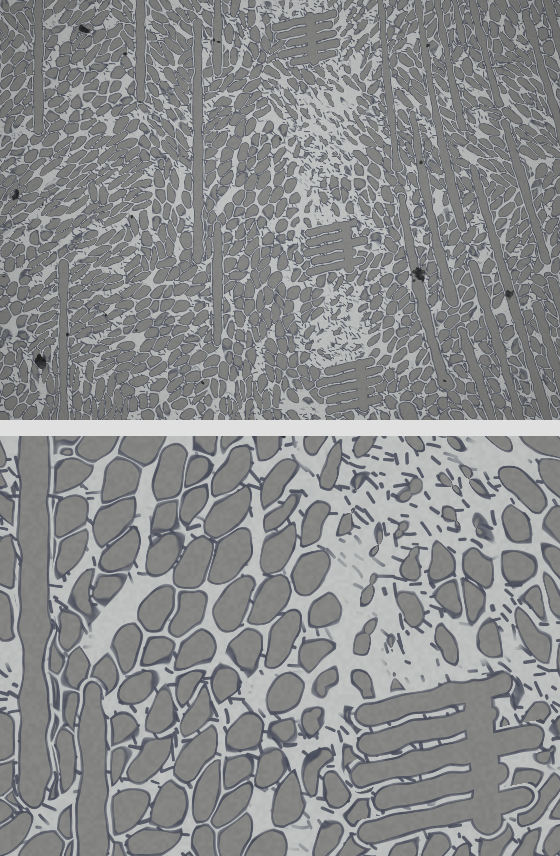
Top: the whole. Bottom: its middle third, enlarged.
This texture is drawn by a Shadertoy shader. Its source:

```glsl
#define PITCH 0.0325
#define GAP 0.0023
#define EDGE 0.0010
#define NEEDLE_PITCH 0.0105
#define TRUNK_PITCH 0.062
#define COMB_PITCH 0.165
#define GRAIN_COLOR vec3(0.505, 0.505, 0.500)
#define MATRIX_COLOR vec3(0.725, 0.735, 0.730)
#define EDGE_COLOR vec3(0.265, 0.280, 0.335)
#define PIT_COLOR vec3(0.13, 0.135, 0.14)

vec2 hash2(vec2 p) {
    vec3 q = fract(p.xyx * vec3(0.1031, 0.1030, 0.0973));
    q += dot(q, q.yzx + 33.33);
    return fract((q.xx + q.yz) * q.zy);
}

float noise(vec2 p) {
    vec2 i = floor(p), f = fract(p);
    f = f * f * (3.0 - 2.0 * f);
    vec2 e = vec2(0, 1);
    return mix(mix(hash2(i).x, hash2(i + e.yx).x, f.x),
               mix(hash2(i + e).x, hash2(i + e.yy).x, f.x), f.y);
}

vec2 turn(vec2 p, float a) {
    float c = cos(a), s = sin(a);
    return vec2(c * p.x + s * p.y, c * p.y - s * p.x);
}

// Fan of growth lines: upright on the left, leaning on the right
float acrossFan(vec2 p) {
    return p.x + 0.30 * (p.y - 0.5) * smoothstep(0.7, 1.2, p.x);
}

// Growth domain of a point: x = axis angle, y = elongation
vec2 domain(vec2 p) {
    vec2 warp = vec2(noise(p * 9.0), noise(p * 9.0 + 40.0));
    vec2 h = hash2(floor(p * vec2(5.0, 4.0) + warp) + 7.0);
    float lean = 0.3 * smoothstep(0.7, 1.2, p.x);
    return vec2(1.45 + lean + (h.x - 0.5) * 1.9, mix(1.3, 3.2, h.y));
}

// Rounded anisotropic cells; positive inside a grain
float grains(vec2 p, float gap) {
    vec2 base = floor(p / PITCH);
    float nearest = 1e3, total = 0.0, span = PITCH;
    for (int j = -2; j <= 2; j++)
    for (int i = -2; i <= 2; i++) {
        vec2 id = base + vec2(i, j);
        vec2 h = hash2(id);
        vec2 seed = (id + 0.5 + 0.8 * (h - 0.5)) * PITCH;
        vec2 dom = domain(seed);
        float stretch = sqrt(dom.y * mix(0.7, 1.2, h.y));
        vec2 q = turn(p - seed, dom.x + (h.x - 0.5) * 0.5);
        float d = length(q * vec2(1.0 / stretch, stretch)) / (0.5 * PITCH);
        total += exp(-9.0 * d);
        if (d < nearest) {
            nearest = d;
            span = length(q) / max(d, 1e-3);
        }
    }
    float rest = -log(max(total - exp(-9.0 * nearest), 1e-12)) / 9.0;
    return min(0.5 * (rest - nearest), 1.2 - nearest) * span - gap;
}

// Long primary stems along the fan
float trunks(vec2 p) {
    float u = acrossFan(p) / TRUNK_PITCH;
    vec2 h = hash2(vec2(floor(u), 3.0));
    float len = mix(0.28, 0.75, h.y);
    float v = p.y / len + h.x * 7.0;
    float present = step(hash2(floor(vec2(u, v)) + 11.0).x, mix(0.22, 0.75, smoothstep(0.8, 1.0, p.x)));
    float x = (fract(u) - 0.5 - 0.35 * (h.y - 0.5)) * TRUNK_PITCH;
    float y = max(abs(fract(v) - 0.5) * len - 0.43 * len, 0.0);
    float width = 0.0075 + 0.005 * noise(vec2(floor(u) * 5.0, p.y * 35.0));
    return mix(-1.0, width - length(vec2(x, y)), present);
}

// Stems with parallel side arms, stacked in one column
float combs(vec2 q) {
    float row = floor(q.y / COMB_PITCH);
    vec2 h = hash2(vec2(row, 21.0));
    float y = (fract(q.y / COMB_PITCH) - 0.5) * COMB_PITCH;
    float x = q.x - 0.04 * (h.x - 0.5);
    float tilted = y - 0.22 * x;
    float arm = clamp(round(tilted / 0.023), -2.0, 2.0);
    vec2 a = hash2(vec2(arm, row + 50.0));
    float reach = max(abs(x + 0.015 * (a.y - 0.2)) - mix(0.045, 0.075, a.x), 0.0);
    float arms = 0.0088 - length(vec2(reach, tilted - arm * 0.023));
    float stem = 0.012 - length(vec2(x - 0.045 * (h.y - 0.3), max(abs(y) - 0.05, 0.0)));
    return h.x > 0.15 ? max(arms, stem) : -1.0;
}

// Fine eutectic needles; positive inside
float needles(vec2 p) {
    vec2 base = floor(p / NEEDLE_PITCH);
    float best = -1.0;
    for (int j = -1; j <= 1; j++)
    for (int i = -1; i <= 1; i++) {
        vec2 id = base + vec2(i, j);
        vec2 h = hash2(id + 90.0), k = hash2(id + 170.0);
        vec2 q = turn(p - (id + h) * NEEDLE_PITCH, -0.6 + 1.7 * (k.x - 0.5));
        q.x = max(abs(q.x) - mix(0.001, 0.006, k.y), 0.0);
        if (h.x < 0.75) best = max(best, 0.0013 - length(q));
    }
    return best;
}

// Scattered ragged pits; positive inside
float pits(vec2 p, float aspect) {
    float best = -1.0;
    for (int i = 0; i < 20; i++) {
        vec2 h = hash2(vec2(i, 63)), k = hash2(vec2(i, 88));
        float radius = 0.004 + 0.017 * pow(k.x, 6.0);
        vec2 q = turn(p - h * vec2(aspect, 1.0), k.y * 3.1);
        q.y *= 1.0 + k.y;
        best = max(best, radius * (0.45 + 0.95 * noise(p * 130.0)) - length(q));
    }
    return best;
}

void mainImage(out vec4 fragColor, in vec2 fragCoord) {
    vec2 p = fragCoord / iResolution.y;
    float aspect = iResolution.x / iResolution.y, px = 1.0 / iResolution.y;
    vec2 wavy = p + 0.004 * (vec2(noise(p * 70.0), noise(p * 70.0 + 30.0)) - 0.5);

    // Solid phase: cells make way for stems and combs
    vec2 q = wavy - vec2(0.83 - 0.09 * p.y, 0.0);
    float open = exp(-pow(q.x / 0.085, 2.0)) * smoothstep(0.25, 0.6, noise(p * 11.0 + 5.0));
    float gap = GAP + 0.002 * (noise(p * 14.0) - 0.5) + 0.007 * open;
    float bars = max(trunks(wavy), combs(q));
    float solid = max(min(grains(wavy, gap), -bars - 2.0 * GAP), bars);

    // Bright matrix with dark needles, then grains and their rims
    float dense = smoothstep(0.25, 0.5, noise(p * 26.0 + 9.0));
    vec3 color = mix(MATRIX_COLOR, EDGE_COLOR, 0.85 * dense * smoothstep(-0.6 * px, 0.6 * px, needles(wavy)));
    color = mix(color, GRAIN_COLOR, smoothstep(-0.6 * px, 0.6 * px, solid));
    float rim = 1.0 - smoothstep(EDGE - 0.6 * px, EDGE + 0.6 * px, abs(solid));
    color = mix(color, EDGE_COLOR, rim * mix(0.5, 0.95, noise(p * 90.0)));

    // Pits, fine mottling and lens falloff
    vec3 pitColor = PIT_COLOR + 0.22 * noise(p * 220.0) * noise(p * 60.0);
    color = mix(color, pitColor, smoothstep(-px, px, pits(p, aspect)));
    color += 0.035 * (noise(p * 350.0) - 0.5);
    vec2 c = p - 0.5 * vec2(aspect, 1.0);
    color *= 1.03 - 0.28 * dot(c, c);
    fragColor = vec4(color, 1.0);
}
```
